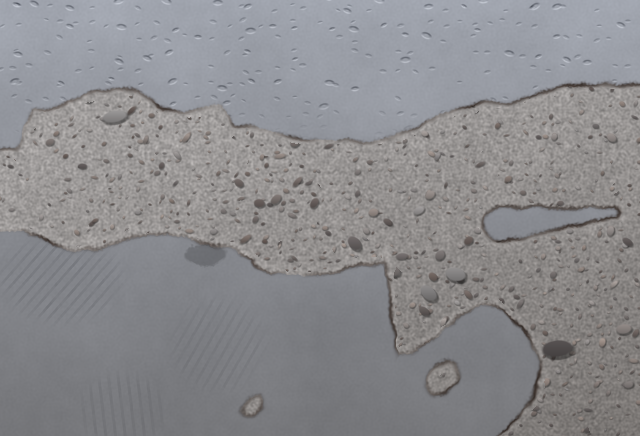
A Shadertoy shader for this texture:

```glsl
#define SLAB_NEAR vec3(0.465, 0.468, 0.482)
#define SLAB_FAR vec3(0.632, 0.650, 0.688)
#define GRAVEL_NEAR vec3(0.475, 0.460, 0.450)
#define GRAVEL_FAR vec3(0.625, 0.613, 0.608)
#define STONE_DARK vec3(0.34, 0.32, 0.32)
#define STONE_PALE vec3(0.60, 0.59, 0.59)
#define GRAIN 0.20
#define EDGE_WOBBLE 0.010
#define LIP_WIDTH 0.0045

vec2 hash2(vec2 p) {
    vec3 h = fract(p.xyx * vec3(0.1031, 0.1030, 0.0973));
    h += dot(h, h.yzx + 33.33);
    return fract((h.xx + h.yz) * h.zy);
}

float gradientNoise(vec2 p) {
    vec2 i = floor(p), f = fract(p), u = f * f * (3.0 - 2.0 * f);
    vec2 e = vec2(0, 1);
    float a = dot(hash2(i) * 2.0 - 1.0, f);
    float b = dot(hash2(i + e.yx) * 2.0 - 1.0, f - e.yx);
    float c = dot(hash2(i + e) * 2.0 - 1.0, f - e);
    float d = dot(hash2(i + 1.0) * 2.0 - 1.0, f - 1.0);
    return mix(mix(a, b, u.x), mix(c, d, u.x), u.y);
}

vec2 turn(vec2 p, float a) {
    return vec2(cos(a) * p.x + sin(a) * p.y, cos(a) * p.y - sin(a) * p.x);
}

float ellipse(vec2 p, vec2 r) { return (length(p / r) - 1.0) * min(r.x, r.y); }

// Edge heights: x is the far slab, y is the near slab
vec2 edges(float x) {
    float far = 0.66 + 0.09 * smoothstep(0.03, 0.08, x) + 0.045 * smoothstep(0.10, 0.24, x)
        - 0.05 * smoothstep(0.30, 0.40, x) + 0.014 * smoothstep(0.43, 0.49, x)
        - 0.045 * smoothstep(0.505, 0.54, x) - 0.036 * smoothstep(0.54, 0.73, x)
        + 0.088 * smoothstep(0.84, 1.12, x) + 0.042 * smoothstep(1.15, 1.33, x);
    float near = 0.469 - 0.044 * smoothstep(0.04, 0.17, x) + 0.037 * smoothstep(0.19, 0.35, x)
        - 0.030 * smoothstep(0.37, 0.52, x) - 0.062 * smoothstep(0.52, 0.63, x)
        + 0.023 * smoothstep(0.75, 0.84, x) - 0.208 * smoothstep(0.878, 0.915, x)
        + 0.115 * smoothstep(0.92, 1.12, x);
    return vec2(far, near);
}

// Signed distance to smooth concrete, negative inside it
float slabDistance(vec2 p) {
    vec2 h = edges(p.x), slope = (edges(p.x + 0.003) - edges(p.x - 0.003)) / 0.006;
    vec2 d = vec2(h.x - p.y, p.y - h.y) / sqrt(1.0 + slope * slope);
    float bulge = p.x - 1.236 + 4.4 * (p.y - 0.15) * (p.y - 0.15);
    d.y = max(d.y, bulge * 0.85);
    vec2 axis = vec2(0.26, 0.027), q = p - vec2(1.15, 0.486);
    float t = clamp(dot(q, axis) / dot(axis, axis), 0.0, 1.0);
    float island = length(q - axis * t) - mix(0.038, 0.009, t);
    float holes = min(ellipse(turn(p - vec2(1.015, 0.132), 0.8), vec2(0.044, 0.033)),
                      ellipse(turn(p - vec2(0.58, 0.071), 0.8), vec2(0.028, 0.020)));
    return max(min(min(d.x, d.y), island), -holes);
}

void addStone(inout vec3 col, vec2 q, vec2 r, float angle, vec3 tint, float px) {
    float body = ellipse(turn(q, angle), r);
    float shadow = ellipse(turn(q + vec2(-0.25, 0.4) * r.y, angle), r * 1.08);
    col *= 1.0 - 0.38 * smoothstep(px, -px, shadow);
    tint *= 1.0 + 0.12 * clamp(q.y / r.y, -1.0, 1.0);
    col = mix(col, tint, smoothstep(px, -px, body));
}

void scatterStones(inout vec3 col, vec2 p, float cell, float density, float px) {
    vec2 id = floor(p / cell);
    for (int k = 0; k < 9; k++) {
        vec2 c = id + vec2(k % 3 - 1, k / 3 - 1);
        vec2 a = hash2(c + cell * 900.0), b = hash2(c + 71.7), s = hash2(c + 137.3);
        if (s.x > density) continue;
        vec2 r = cell * mix(0.13, 0.32, b.x * b.x) * vec2(1.0, mix(0.4, 0.8, b.y));
        vec3 tint = mix(STONE_DARK, STONE_PALE, a.y) * mix(vec3(1), vec3(1.05, 0.98, 0.93), a.x);
        addStone(col, p - (c + 0.1 + 0.8 * a) * cell, r, (s.y - 0.4) * 2.2, tint, px);
    }
}

// Shallow crescent chips, dark above and pale below
float chips(vec2 p, float cell, float px) {
    vec2 id = floor(p / cell), a = hash2(id + 19.0), b = hash2(id + 53.0);
    vec2 r = cell * mix(0.06, 0.16, b.x) * vec2(1.0, 0.6);
    vec2 q = turn(p - (id + 0.25 + 0.5 * a) * cell, b.y - 0.5);
    float ring = smoothstep(px * 1.6, 0.0, abs(ellipse(q, r)));
    return ring * clamp(q.y / r.y + 0.25, -0.6, 1.0) * step(hash2(id + 7.0).x, 0.45);
}

// Soft patch of parallel trowel marks
float hatch(vec2 p, vec2 size, float angle, float spacing) {
    float s = turn(p, angle).y / spacing;
    return smoothstep(1.0, 0.6, length(p / size)) * smoothstep(0.2, 0.9, cos(6.2832 * s));
}

void mainImage(out vec4 fragColor, in vec2 fragCoord) {
    vec2 p = fragCoord / iResolution.y;
    float px = 1.0 / iResolution.y;
    float broad = gradientNoise(p * 6.0), mid = gradientNoise(p * 32.0);
    float fine = gradientNoise(p * 85.0), grit = gradientNoise(p * 160.0 + 9.0);
    vec2 wobble = vec2(mid + 0.4 * fine, gradientNoise(p * 32.0 + 40.0) + 0.4 * grit);
    float d = slabDistance(p + EDGE_WOBBLE * wobble);

    // Exposed gravel, with pale dust along the edges
    vec3 gravel = mix(GRAVEL_NEAR, GRAVEL_FAR, clamp(0.35 + 1.1 * p.y - 0.25 * p.x, 0.0, 1.0));
    gravel *= 1.0 + GRAIN * (0.25 * broad + 0.35 * mid + 0.8 * fine + 1.2 * grit);
    gravel += 0.05 * smoothstep(0.03, 0.005, d) * smoothstep(0.6, 0.4, p.y);
    float density = 0.48 + 0.5 * broad - 0.25 * smoothstep(0.3, 0.0, p.x)
        - 0.15 * smoothstep(0.9, 1.2, p.x) * smoothstep(0.45, 0.6, p.y);
    density *= smoothstep(0.0, 0.025, d);
    scatterStones(gravel, p, 0.022, density, px);
    scatterStones(gravel, p + 3.0, 0.043, density * 0.8, px);
    scatterStones(gravel, p + 7.0, 0.075, density * 0.55 * smoothstep(0.65, 0.3, p.y), px);
    addStone(gravel, p - vec2(0.263, 0.733), vec2(0.028, 0.013), 0.2, STONE_PALE * 0.9, px);
    addStone(gravel, p - vec2(1.278, 0.201), vec2(0.034, 0.018), 0.1, STONE_DARK * 0.9, px);
    addStone(gravel, p - vec2(1.045, 0.371), vec2(0.023, 0.015), -0.2, STONE_PALE * 0.85, px);
    addStone(gravel, p - vec2(0.983, 0.328), vec2(0.021, 0.014), -0.7, STONE_PALE * 0.8, px);

    // Smooth slabs: chips far away, trowel marks and a damp stain nearby
    vec3 slab = mix(SLAB_NEAR, SLAB_FAR, pow(p.y, 1.2));
    slab *= 1.0 + 0.06 * broad + 0.03 * mid + 0.035 * grit;
    slab -= 0.20 * (chips(p, 0.06, px) + chips(p + 5.3, 0.035, px) * 0.6) * smoothstep(0.66, 0.8, p.y);
    float marks = hatch(p - vec2(0.14, 0.36), vec2(0.17, 0.12), 0.85, 0.019)
        + 0.6 * hatch(p - vec2(0.50, 0.21), vec2(0.13, 0.13), 1.05, 0.020)
        + 0.7 * hatch(p - vec2(0.28, 0.06), vec2(0.12, 0.10), -1.45, 0.022);
    slab -= 0.045 * marks * (0.8 + mid);
    float stain = ellipse(p - vec2(0.47, 0.415) + 0.02 * wobble, vec2(0.048, 0.027));
    slab *= 1.0 - 0.18 * smoothstep(0.004, -0.004, stain);

    // Broken lip and its contact shadow
    vec3 col = mix(slab, gravel, smoothstep(-px, px, d));
    float lip = exp(-pow((d - 0.002) / LIP_WIDTH, 2.0));
    float depth = clamp(0.32 + 0.7 * gradientNoise(p * 14.0) + 0.15 * smoothstep(1.1, 1.2, p.x), 0.08, 0.65);
    col *= 1.0 - lip * depth * vec3(0.92, 1.0, 1.04);
    fragColor = vec4(clamp(col, 0.0, 1.0), 1.0);
}
```
